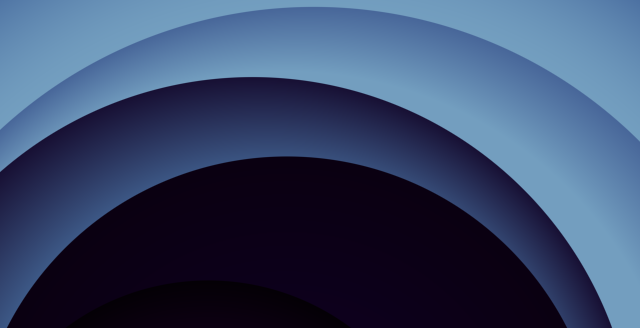
Write a Shadertoy shader that draws this background.

```glsl
// Nested blue and indigo discs, each shaded from its rim toward its core.
#define SKY_NEAR   vec3(0.45, 0.62, 0.75)
#define SKY_FAR    vec3(0.28, 0.42, 0.62)
#define BLUE_RIM   vec3(0.28, 0.40, 0.60)
#define BLUE_CORE  vec3(0.45, 0.62, 0.75)
#define NAVY_RIM   vec3(0.09, 0.06, 0.20)
#define NAVY_CORE  vec3(0.24, 0.35, 0.53)
#define NIGHT_RIM  vec3(0.04, 0.00, 0.065)
#define NIGHT_CORE vec3(0.05, 0.00, 0.11)
#define PIT_RIM    vec3(0.015, 0.00, 0.02)
#define PIT_CORE   vec3(0.05, 0.00, 0.075)
#define SKY_FADE   0.36

// Signed distance to a disc: xy is the centre, z the radius.
float discDistance(vec2 p, vec3 disc) {
    return length(p - disc.xy) - disc.z;
}

// Paints a disc over base. The shade spans fade.x, skewed sideways by fade.y.
vec3 paintDisc(vec3 base, vec2 p, vec3 disc, vec2 fade, vec3 rim, vec3 core) {
    float d = discDistance(p, disc);
    float side = (p.x - disc.x) / disc.z;
    float depth = clamp(-d / (fade.x + fade.y * side), 0.0, 1.0);
    float edge = 0.75 / iResolution.y;
    return mix(base, mix(rim, core, depth), smoothstep(edge, -edge, d));
}

void mainImage(out vec4 fragColor, in vec2 fragCoord) {
    // Canvas height is one unit.
    vec2 p = fragCoord / iResolution.y;

    vec3 blueDisc  = vec3(0.957, -0.429, 1.408);
    vec3 navyDisc  = vec3(0.770, -0.403, 1.168);
    vec3 nightDisc = vec3(0.875, -0.436, 0.959);
    vec3 pitDisc   = vec3(0.635, -0.582, 0.727);

    // Sky darkens away from the largest disc.
    float away = clamp(discDistance(p, blueDisc) / SKY_FADE, 0.0, 1.0);
    vec3 color = mix(SKY_NEAR, SKY_FAR, away * sqrt(away));

    // Discs from back to front.
    color = paintDisc(color, p, blueDisc,  vec2(0.20, 0.10),  BLUE_RIM,  BLUE_CORE);
    color = paintDisc(color, p, navyDisc,  vec2(0.27, -0.08), NAVY_RIM,  NAVY_CORE);
    color = paintDisc(color, p, nightDisc, vec2(0.45, 0.0),   NIGHT_RIM, NIGHT_CORE);
    color = paintDisc(color, p, pitDisc,   vec2(0.15, 0.0),   PIT_RIM,   PIT_CORE);

    fragColor = vec4(color, 1.0);
}
```
